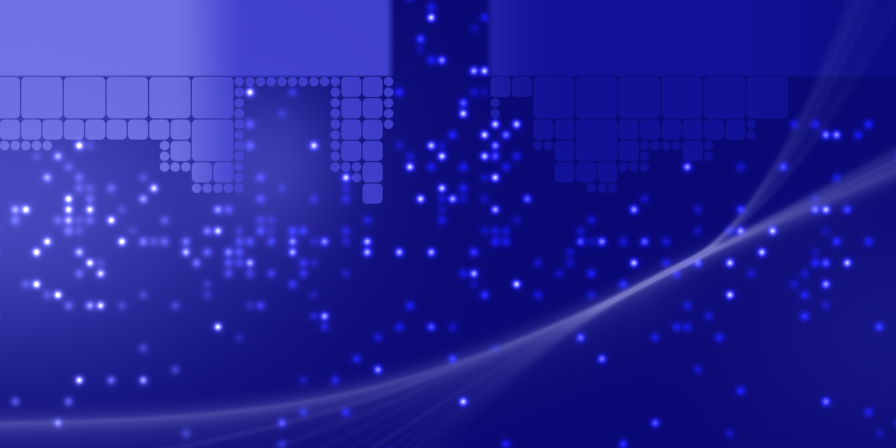
Give the GLSL for this background, as a Shadertoy shader.

```glsl
// A blue night skyline: mosaic sky tiles end where building blocks begin,
// hashed window lights glow on a cell grid, and a ribbon of fine strands
// sweeps from the lower left, crossing at a knot before fanning out.

#define CELLS 42.0
#define TILE_TOP 35.0
#define KNOT_X 1.52
#define STRANDS 12
#define LIGHT_AMOUNT 0.30
#define RIBBON_GAIN 0.20
#define NIGHT vec3(0.035, 0.030, 0.455)
#define HAZE vec3(0.33, 0.33, 0.80)
#define PALE_SKY vec3(0.47, 0.47, 0.92)
#define AZURE_SKY vec3(0.27, 0.27, 0.84)
#define DUSK_SKY vec3(0.075, 0.075, 0.61)
#define LAVENDER vec3(0.72, 0.72, 0.96)

// Building blocks: right-hand column and roof row
const vec2 BLOCKS[21] = vec2[21](
    vec2(5, 28), vec2(9, 29), vec2(15, 29), vec2(18, 26), vec2(23, 24),
    vec2(31, 34), vec2(33, 26), vec2(34, 25), vec2(36, 23), vec2(37, 30),
    vec2(46, 43), vec2(47, 31), vec2(50, 33), vec2(52, 28), vec2(55, 25),
    vec2(58, 24), vec2(61, 26), vec2(64, 28), vec2(67, 27), vec2(71, 29),
    vec2(74, 31));

float hash(vec2 p) {
    vec3 q = fract(vec3(p.xyx) * 0.1031);
    q += dot(q, q.yzx + 33.33);
    return fract((q.x + q.y) * q.z);
}

float spot(vec2 p, vec2 centre, vec2 radius) {
    vec2 d = (p - centre) / radius;
    return exp(-dot(d, d));
}

float roof(float column) {
    for (int i = 0; i < 21; i++)
        if (column < BLOCKS[i].x) return BLOCKS[i].y;
    return TILE_TOP;
}

// Largest square tile (4, 2 or 1 cells) that clears the roofs
float skyTile(vec2 c) {
    for (float size = 4.0; size >= 1.0; size *= 0.5) {
        vec2 corner = floor((c - vec2(2, 3)) / size) * size + vec2(2, 3);
        bool clear = corner.y + size <= TILE_TOP;
        for (float k = 0.0; k < size; k++)
            clear = clear && roof(corner.x + k + 0.5) <= corner.y;
        if (clear) {
            vec2 q = abs(c - corner - 0.5 * size) - 0.5 * (size - 1.0);
            return 1.0 - smoothstep(0.36, 0.54, length(max(q, 0.0)));
        }
    }
    return 0.0;
}

// Window lights gathered in a few loose districts
vec3 windows(vec2 c) {
    vec3 sum = vec3(0);
    for (int j = -1; j <= 1; j++)
    for (int i = -1; i <= 1; i++) {
        vec2 id = floor(c) + vec2(i, j);
        vec2 p = (id + 0.5) / CELLS;
        float density = 0.12 + spot(p, vec2(0.2, 0.52), vec2(0.13, 0.14))
            + spot(p, vec2(0.62, 0.47), vec2(0.24, 0.17))
            + 0.8 * spot(p, vec2(1.03, 0.6), vec2(0.1, 0.3))
            + 0.5 * spot(p, vec2(1.4, 0.42), vec2(0.2, 0.14))
            + 0.7 * spot(p, vec2(1.82, 0.5), vec2(0.07, 0.2));
        float lit = step(hash(id + 7.0), LIGHT_AMOUNT * density)
            * step(id.y + 1.0, roof(id.x + 0.5));
        float power = hash(id + 91.0);
        float r = length(c - id - 0.5);
        vec3 halo = mix(vec3(0.10, 0.10, 0.75), vec3(0.3, 0.3, 0.5),
                        1.0 - smoothstep(0.3, 0.9, p.x));
        float core = smoothstep(0.6, 0.95, power) * exp(-r * r * 14.0);
        sum += lit * (halo * (0.25 + 0.7 * power) * exp(-r * r * 5.0)
            + LAVENDER * core);
    }
    return sum;
}

float mainCurve(float x) {
    return 0.055 + 0.1326 * log(1.0 + exp((x - 0.86) / 0.255));
}

// Strand offsets from the main curve; f picks one strand in the fan
float strand(float x, float f, float rise) {
    float d = x - KNOT_X;
    float bend = d < 0.0 ? -0.65 * f * d * d : mix(0.12 * (f - 0.6) * d,
        mix(1.4, 2.9, f) * d * d, rise);
    return mainCurve(x) + bend;
}

float strandLight(vec2 p, float f, float rise, float width) {
    float y = strand(p.x, f, rise);
    float slope = (strand(p.x + 0.002, f, rise) - y) / 0.002;
    float d = (p.y - y) / (width * sqrt(1.0 + slope * slope));
    return exp(-d * d);
}

float ribbon(vec2 p) {
    float sum = 0.0;
    float right = smoothstep(KNOT_X - 0.1, KNOT_X + 0.1, p.x);
    for (int i = 0; i < STRANDS; i++) {
        float f = float(i) / float(STRANDS - 1);
        float gain = 0.35 + 0.65 * hash(vec2(i, 5));
        sum += gain * strandLight(p, f, 0.0, 0.007) * mix(1.0 - 0.65 * f, 0.6, right);
        sum += gain * strandLight(p, f, 1.0, 0.006) * 0.6 * right;
    }
    float below = mainCurve(p.x) - p.y;
    float veil = smoothstep(-0.004, 0.008, below) * exp(-max(below, 0.0) / 0.06);
    return RIBBON_GAIN * sum * 0.55 + 0.20 * veil * (1.0 - 0.6 * right)
        + 0.13 * strandLight(p, 0.0, 0.0, 0.022);
}

void mainImage(out vec4 fragColor, in vec2 fragCoord) {
    vec2 p = fragCoord / iResolution.y;
    vec2 c = p * CELLS + vec2(0.07, 0.15);

    // Hazy building faces
    float haze = 0.85 * exp(-2.2 * p.x * p.x) * spot(p, vec2(0.0, 0.57), vec2(1.2, 0.40));
    haze += 0.40 * spot(p, vec2(0.62, 0.64), vec2(0.16, 0.18));
    haze += 0.18 * spot(p, vec2(2.0, 0.25), vec2(0.35, 0.25));
    vec3 color = mix(NIGHT, HAZE, min(haze, 1.0));

    // Sky above the roofs, interrupted by the tall tower
    vec3 sky = mix(PALE_SKY, AZURE_SKY, smoothstep(0.38, 0.56, p.x));
    sky = mix(sky, DUSK_SKY, smoothstep(0.84, 1.25, p.x));
    sky = mix(sky, NIGHT, 0.6 * smoothstep(1.6, 2.0, p.x));
    float tower = smoothstep(0.86, 0.885, p.x) * (1.0 - smoothstep(1.08, 1.105, p.x));
    float openSky = smoothstep(TILE_TOP - 0.2, TILE_TOP + 0.2, c.y) * (1.0 - tower);
    color = mix(color, sky, max(0.85 * skyTile(c), 0.92 * openSky));

    color += windows(c) * (1.0 - openSky);
    color = mix(color, LAVENDER, min(ribbon(p), 0.6));
    fragColor = vec4(clamp(color, 0.0, 1.0), 1.0);
}
```
